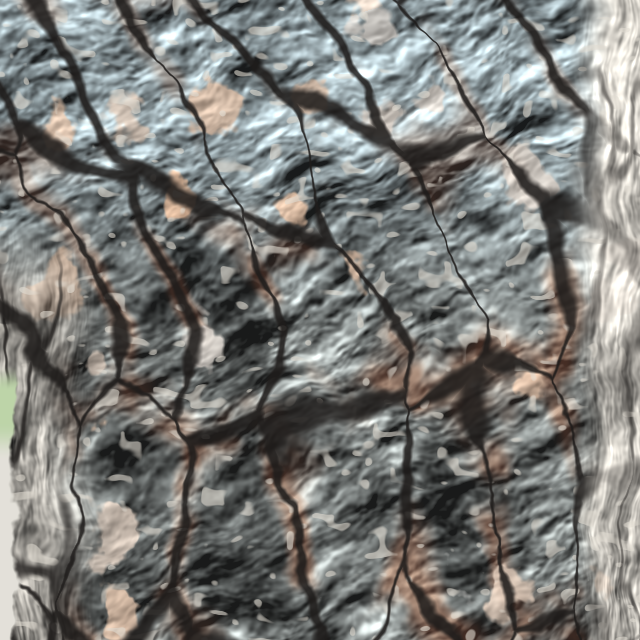
Write a WebGL 2 fragment shader that draws this texture.

```glsl
#version 300 es
precision highp float;
// Charred tree bark: flaky grey plates, dark fissures, rusty seams and pale scars.

#define BASE_TONE 0.45
#define RELIEF_GAIN 2.6
#define MOTTLE_GAIN 0.75
#define WARP 0.07
#define PLATE_SCALE vec2(6.5, 2.7)
#define FISSURE_WIDTH 0.075
#define SEAM_WIDTH 0.34
#define SCAR_SCALE 8.0
#define SCAR_SHARE 0.42
#define SPECK_SHARE 0.77
#define LIGHT_STEP vec2(-0.003, 0.006)

uniform vec2 u_resolution;
out vec4 fragColor;

float hash(vec2 p) {
  vec3 q = fract(p.xyx * 0.1031);
  q += dot(q, q.yzx + 33.33);
  return fract((q.x + q.y) * q.z);
}

vec2 hash2(vec2 p) {
  return vec2(hash(p + 17.0), hash(p + 71.0));
}

float noise(vec2 p) {
  vec2 i = floor(p), f = fract(p);
  f = f * f * (3.0 - 2.0 * f);
  float low = mix(hash(i), hash(i + vec2(1, 0)), f.x);
  float high = mix(hash(i + vec2(0, 1)), hash(i + vec2(1, 1)), f.x);
  return mix(low, high, f.y);
}

float fbm(vec2 p) {
  float sum = 0.0, amp = 0.53;
  for (int i = 0; i < 4; i++) {
    sum += amp * noise(p);
    p = mat2(0.96, 0.28, -0.28, 0.96) * p * 2.0 + 13.7;
    amp *= 0.5;
  }
  return sum;
}

// Slanted flakes in the middle, upright fibres toward the sides
float barkHeight(vec2 p, float side) {
  vec2 slanted = mat2(0.88, -0.47, 0.47, 0.88) * p;
  float flakes = fbm(slanted * vec2(13.0, 27.0) + 5.0);
  float fibres = fbm(p * vec2(34.0, 9.0) + 40.0);
  return mix(flakes, fibres, side);
}

// x: gap to the neighbouring plate, y: random value of the plate
vec2 plates(vec2 p) {
  vec2 cell = floor(p), nearest = vec2(0.0);
  float d1 = 9.0, d2 = 9.0;
  for (int y = -1; y <= 1; y++)
    for (int x = -1; x <= 1; x++) {
      vec2 c = cell + vec2(x, y);
      float d = length(c + 0.15 + 0.7 * hash2(c) - p);
      if (d < d1) { d2 = d1; d1 = d; nearest = c; }
      else d2 = min(d2, d);
    }
  return vec2(d2 - d1, hash(nearest + 3.0));
}

// x: coverage by ragged scars, y: warmth of the scar
vec2 scars(vec2 p, float ragged) {
  vec2 cell = floor(p), found = vec2(0.0);
  for (int y = -1; y <= 1; y++)
    for (int x = -1; x <= 1; x++) {
      vec2 c = cell + vec2(x, y);
      if (hash(c + 5.0) > SCAR_SHARE) continue;
      vec2 d = c + 0.2 + 0.6 * hash2(c + 9.0) - p;
      d.x += 0.5 * (hash(c + 31.0) - 0.5) * d.y;
      float radius = mix(0.1, 0.36, hash(c + 23.0));
      float edge = length(d * vec2(1.15, 0.85)) + 0.75 * (ragged - 0.5) - radius;
      float cover = 1.0 - smoothstep(-0.05, 0.05, edge);
      if (cover > found.x) found = vec2(cover, hash(c + 47.0));
    }
  return found;
}

void main() {
  vec2 uv = gl_FragCoord.xy / u_resolution;
  vec2 wander = vec2(fbm(uv * 6.0), fbm(uv * 6.0 + 31.0)) - 0.5;
  vec2 p = uv + WARP * wander;
  float ragged = fbm(uv * 21.0 + 60.0);
  float upper = smoothstep(0.45, 0.8, p.y);
  float right = smoothstep(0.89, 0.95, p.x);
  float left = (1.0 - smoothstep(0.07, 0.17, p.x)) * (1.0 - smoothstep(0.5, 0.66, p.y));
  float side = max(left, right);

  // Relief lit from above
  float lit = barkHeight(p, side) - barkHeight(p + LIGHT_STEP, side);
  float lean = 0.55 * max(p.y - 0.5, 0.0);
  vec2 plate = plates((p + vec2(lean, 0.0) + 0.02 * (ragged - 0.5)) * PLATE_SCALE);
  float charred = smoothstep(0.45, 0.6, plate.y) * (1.0 - upper) * (1.0 - side)
                * smoothstep(0.2, 0.35, plate.x);
  float tone = BASE_TONE + MOTTLE_GAIN * (fbm(uv * 10.0 + 90.0) - 0.5);
  tone += RELIEF_GAIN * lit * mix(1.0, 0.6, charred);
  tone += 0.09 * upper + 0.14 * left + 0.27 * right - 0.11 * charred;
  tone += 0.12 * (noise(uv * 130.0) - 0.5);
  vec3 cool = mix(vec3(0.97, 1.01, 1.0), vec3(0.93, 1.02, 1.05), upper);
  vec3 color = max(tone, 0.1) * mix(cool, vec3(1.02, 1.0, 0.96), side);

  // Rusty seams beside the fissures
  float seam = (1.0 - smoothstep(0.08, SEAM_WIDTH, plate.x)) * (1.0 - side);
  seam *= smoothstep(0.4, 0.6, fbm(uv * 7.0 + 120.0)) * mix(1.0, 0.5, upper);
  vec3 rust = mix(vec3(0.3, 0.19, 0.15), vec3(0.8, 0.65, 0.55), clamp(tone * 1.5 - 0.25, 0.0, 1.0));
  color = mix(color, rust, 0.85 * seam);

  // Pale scars and small bright chips
  vec2 scar = scars(p * SCAR_SCALE, ragged);
  vec3 scarColor = mix(vec3(0.83, 0.83, 0.82), vec3(0.9, 0.73, 0.6), scar.y);
  color = mix(color, scarColor * (0.98 + 1.4 * lit), 0.85 * scar.x * (1.0 - 0.6 * side));
  float chip = smoothstep(SPECK_SHARE, SPECK_SHARE + 0.12, noise(p * vec2(48.0, 66.0)));
  color = mix(color, vec3(0.88, 0.86, 0.82), 0.6 * chip);

  // Dark fissures between plates and upright cracks at the sides
  float width = FISSURE_WIDTH * smoothstep(0.3, 0.65, fbm(uv * 8.0 + 150.0)) * 1.7 + 0.008;
  float fissure = 1.0 - smoothstep(width * 0.35, width + 0.03, plate.x);
  float groove = abs(noise(p * vec2(30.0, 5.0) + 200.0) - 0.5);
  float crack = side * (1.0 - smoothstep(0.01, 0.09, groove));
  float dark = max(fissure * (1.0 - 0.6 * right), crack * mix(0.9, 0.5, right));
  color = mix(color, vec3(0.12, 0.11, 0.105), 0.88 * dark);

  // Bright ground past the lower left rim
  float rim = 0.022 + 0.04 * (ragged - 0.5);
  float ground = (1.0 - smoothstep(rim - 0.004, rim + 0.004, uv.x)) * (1.0 - smoothstep(0.39, 0.43, uv.y));
  vec3 haze = mix(vec3(0.89, 0.88, 0.85), vec3(0.74, 0.83, 0.66), smoothstep(0.28, 0.34, uv.y));
  color = mix(color, haze, ground);
  fragColor = vec4(clamp(color, 0.0, 1.0), 1.0);
}
```
